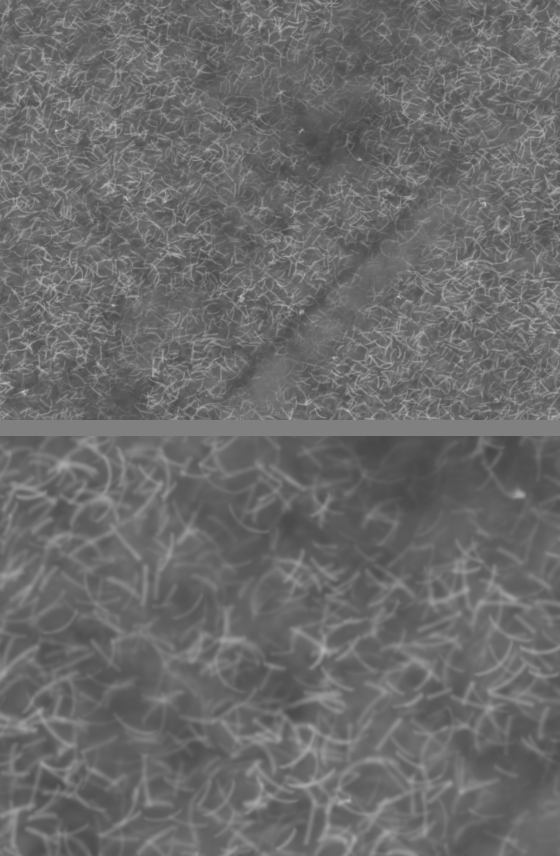
Top: the whole. Bottom: its middle third, enlarged.
Give the GLSL for this texture, as a WebGL 2 fragment shader.

```glsl
#version 300 es
precision highp float;
// Worn grey turf seen from above: thousands of short, curved, pale blades
// scattered in jittered grid layers over mottled soil, thinned out along
// a diagonal furrow with a smooth strip beside it and a dark bare band.
#define SOIL_TONE 0.372
#define MOTTLE 0.15
#define BLADE_LAYERS 9
#define BLADE_CELL 0.031
#define BLADE_WIDTH 0.0023
#define BLADE_GAIN 0.175
#define BLADE_TILT 0.35
#define FURROW_OFFSET 0.34
#define FURROW_DEPTH 0.055
#define FLECK_CELL 0.11
#define FLECK_CHANCE 0.13

uniform vec2 u_resolution;
out vec4 fragColor;

float hash(vec2 p) {
  return fract(sin(dot(p, vec2(127.1, 311.7))) * 43758.547);
}

vec2 hash2(vec2 p) {
  return vec2(hash(p), hash(p + 57.3));
}

float noise(vec2 p) {
  vec2 cell = floor(p), f = fract(p);
  f = f * f * (3.0 - 2.0 * f);
  float low = mix(hash(cell), hash(cell + vec2(1, 0)), f.x);
  float high = mix(hash(cell + vec2(0, 1)), hash(cell + vec2(1, 1)), f.x);
  return mix(low, high, f.y);
}

float fbm(vec2 p) {
  float sum = 0.0, gain = 0.5;
  for (int i = 0; i < 5; i++) {
    sum += gain * noise(p);
    p = mat2(1.6, 1.2, -1.2, 1.6) * p + 13.7;
    gain *= 0.55;
  }
  return sum / 1.055;
}

// Soft-edged band: 1 at the centre, falling off as a bell
float bell(float x, float width) {
  return exp(-x * x / (width * width));
}

// One layer of bent blades, one per grid cell
float bladeLayer(vec2 p, float layer) {
  vec2 q = p / BLADE_CELL + layer * vec2(17.37, 9.61);
  vec2 home = floor(q);
  float sum = 0.0;
  for (int y = -1; y <= 1; y++) {
    for (int x = -1; x <= 1; x++) {
      vec2 cell = home + vec2(x, y);
      vec2 seed = cell + layer * 31.7;
      vec2 shape = hash2(seed + 3.1);
      vec2 look = hash2(seed + 8.9);
      vec2 d = (q - cell - hash2(seed)) * BLADE_CELL;
      float angle = BLADE_TILT + 3.1416 * (shape.x - 0.5) * mix(0.65, 1.0, look.y);
      float c = cos(angle), s = sin(angle);
      d = vec2(c * d.x + s * d.y, c * d.y - s * d.x);
      d.y += (shape.y - 0.5) * 45.0 * d.x * d.x;
      float halfLength = mix(0.006, 0.019, look.y);
      d.x = max(abs(d.x) - halfLength, 0.0);
      float width = BLADE_WIDTH * mix(0.8, 1.25, shape.y);
      sum += look.x * look.x * exp(-dot(d, d) / (width * width));
    }
  }
  return sum;
}

// Rare small pale flecks with a ragged outline
float flecks(vec2 p) {
  vec2 q = p / FLECK_CELL;
  vec2 cell = floor(q);
  vec2 d = (fract(q) - mix(vec2(0.2), vec2(0.8), hash2(cell + 4.7))) * FLECK_CELL;
  d += 0.009 * (vec2(noise(p * 150.0), noise(p * 150.0 + 40.0)) - 0.5);
  float radius = mix(0.003, 0.006, hash(cell + 21.0));
  return step(hash(cell + 77.0), FLECK_CHANCE) * bell(length(d), radius);
}

void main() {
  vec2 p = gl_FragCoord.xy / u_resolution.y;

  // Diagonal frame: x runs along the furrow, y across it
  vec2 track = vec2(p.x + p.y, p.x - p.y) * 0.7071;
  track.y += 0.05 * (fbm(p * 7.0) - 0.5);
  float reach = smoothstep(0.32, 0.5, track.x) * smoothstep(1.25, 1.05, track.x);
  float furrow = reach * bell(track.y - FURROW_OFFSET, 0.016);
  float strip = reach * bell(track.y - FURROW_OFFSET - 0.06, 0.047);
  float band = bell(track.y - 0.09, 0.1) * smoothstep(0.15, 0.35, track.x)
             * smoothstep(1.2, 1.0, track.x);

  // Cover: where the blades grow, in clumps and large patches
  float patches = fbm(p * 4.0 + 5.2);
  float clumps = fbm(p * 13.0 + 31.0);
  float cover = smoothstep(0.22, 0.72, 0.45 * patches + 0.55 * clumps + 0.06 - 0.13 * band);
  cover = mix(0.12, 1.35, cover) * (1.0 - 0.8 * strip) * (1.0 - 0.6 * furrow);

  // Soil: broad shade, fine mottling and bare marks
  float tone = SOIL_TONE + MOTTLE * (fbm(p * 24.0 + 2.0) - 0.5);
  tone += 0.07 * (patches - 0.5) + 0.06 * (noise(p * 110.0) - 0.5) * cover;
  tone += 0.035 * strip - FURROW_DEPTH * furrow;
  tone -= 0.06 * band * smoothstep(0.45, 0.7, fbm(p * 6.0 + 17.0));

  // Blades and flecks, compressed so crossings do not burn out
  float blades = 0.0;
  for (int i = 0; i < BLADE_LAYERS; i++) blades += bladeLayer(p, float(i));
  float light = BLADE_GAIN * cover * blades;
  tone += light / (1.0 + 1.6 * light) + 0.3 * flecks(p);

  fragColor = vec4(vec3(clamp(tone, 0.0, 1.0)), 1.0);
}
```
